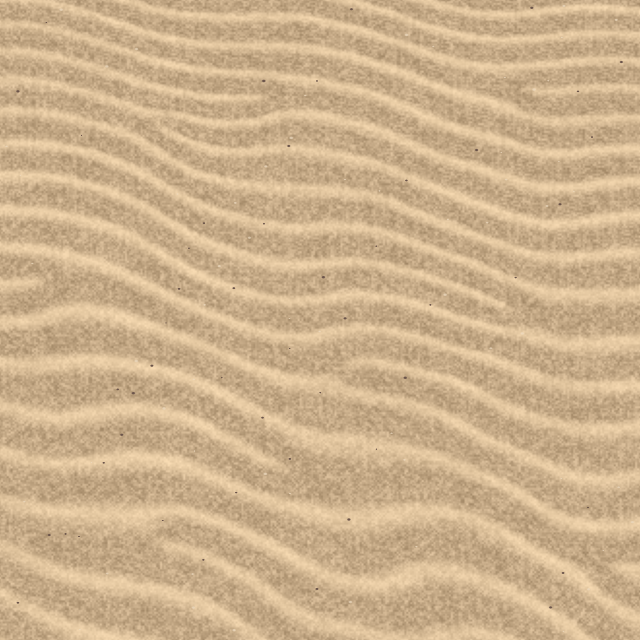
Reproduce this texture procedurally as a Shadertoy shader.

```glsl
// Wind-rippled sand seen at a slant: ripples are contours of a bent phase field
// whose spacing grows toward the viewer. Phase vortices make the ripples fork
// and end; noise adds the grain, and scattered dots the odd dark or pale speck.

const vec3 TROUGH_COLOR = vec3(0.762, 0.655, 0.517);
const vec3 CREST_COLOR  = vec3(0.918, 0.806, 0.650);
const vec3 DARK_SPECK   = vec3(0.42, 0.33, 0.29);
const vec3 PALE_SPECK   = vec3(0.93, 0.86, 0.76);
const float FAR_SPACING    = 0.039;  // ripple spacing at the top edge
const float SPACING_GROWTH = 0.048;  // added spacing toward the bottom edge
const float TILT       = 3.9;        // ripples crossed per canvas width
const float BEND       = 0.28;       // regular meander, in ripples
const float WANDER     = 0.75;       // irregular meander, in ripples
const float UPPER_SIDE = 0.25;       // share of a period lit above the crest
const float LOWER_SIDE = 0.38;       // share of a period lit below the crest
const float GRAIN      = 0.23;
const float SPECK_GRID = 45.0;
const float FORK_GRID  = 3.0;
const float TAU = 6.28319;

float hash(vec2 p) {
    return fract(sin(dot(p, vec2(127.1, 311.7))) * 43758.5453);
}

vec2 hash2(vec2 p) {
    return vec2(hash(p), hash(p + 37.3));
}

float noise(vec2 p) {
    vec2 i = floor(p), f = fract(p);
    f = f * f * (3.0 - 2.0 * f);
    return mix(mix(hash(i), hash(i + vec2(1, 0)), f.x),
               mix(hash(i + vec2(0, 1)), hash(i + vec2(1, 1)), f.x), f.y);
}

// Ripple count from the top, before forks
float ripplePhase(vec2 p) {
    float down = 1.0 - p.y;
    float spacing = max(FAR_SPACING + SPACING_GROWTH * down, 0.01);
    float phase = log(spacing) / SPACING_GROWTH - TILT * p.x;
    phase += BEND * sin(TAU * (2.3 * p.x - 0.6 * down + 0.1));
    phase += WANDER * (noise(p * vec2(4.0, 3.4) + 5.7) - 0.5);
    phase += 0.35 * WANDER * (noise(p * 9.0 + 21.0) - 0.5);
    return phase + 0.05 * (noise(p * 85.0) - 0.5);
}

// x: phase added by alternating vortices, y: crest strength left near them
vec2 forks(vec2 p) {
    vec2 result = vec2(0.0, 1.0);
    for (float j = 0.0; j < FORK_GRID; j++)
    for (float i = 0.0; i < FORK_GRID; i++) {
        vec2 cell = vec2(i, j);
        vec2 center = (cell + 0.15 + 0.7 * hash2(cell + 11.0)) / FORK_GRID;
        vec2 d = p - center;
        float turn = mod(i + j, 2.0) * 2.0 - 1.0;
        result.x += turn * atan(d.y, d.x + 1e-5) / TAU;
        result.y *= 1.0 - 0.6 * exp(-dot(d, d) / 0.0003);
    }
    return result;
}

// Brightness over one ripple: crest at 0 and 1, steeper on its upper side
float rippleLight(float phase) {
    float t = fract(phase);
    float below = 1.0 - smoothstep(0.0, LOWER_SIDE, t);
    float above = smoothstep(1.0 - UPPER_SIDE, 1.0, t);
    return max(below, above);
}

// Sparse small grains; returns colour and coverage
vec4 specks(vec2 p) {
    vec2 cell = floor(p * SPECK_GRID);
    vec2 d = fract(p * SPECK_GRID) - 0.25 - 0.5 * hash2(cell + 3.0);
    float kind = hash(cell + 71.0);
    float radius = mix(0.04, 0.10, hash(cell + 19.0));
    float cover = 1.0 - smoothstep(0.4 * radius, 1.5 * radius, length(d * vec2(0.8, 1.1)));
    float present = step(kind, 0.004) + 0.7 * step(0.965, kind);
    return vec4(kind < 0.5 ? DARK_SPECK : PALE_SPECK, cover * present);
}

void mainImage(out vec4 fragColor, in vec2 fragCoord) {
    vec2 p = fragCoord / iResolution.y;

    // Ripples, with crests that vary softly along their length
    vec2 fork = forks(p);
    float light = rippleLight(ripplePhase(p) + fork.x);
    light *= fork.y * mix(0.8, 1.08, noise(p * 7.0 + 50.0));
    vec3 color = mix(TROUGH_COLOR, CREST_COLOR, light);

    // Broad mottling and fine grain, calmer on the smooth crests
    float mottle = 0.025 * (noise(p * 22.0 + 9.0) - 0.5);
    float grain = 0.6 * (noise(p * 330.0) - 0.5) + 0.5 * (noise(p * 170.0 + 7.0) - 0.5);
    float calm = mix(1.0, 0.45, clamp(light, 0.0, 1.0));
    color += vec3(1.0, 0.97, 0.92) * (mottle + GRAIN * grain * calm);

    vec4 speck = specks(p);
    color = mix(color, speck.rgb, speck.a);
    fragColor = vec4(clamp(color, 0.0, 1.0), 1.0);
}
```
